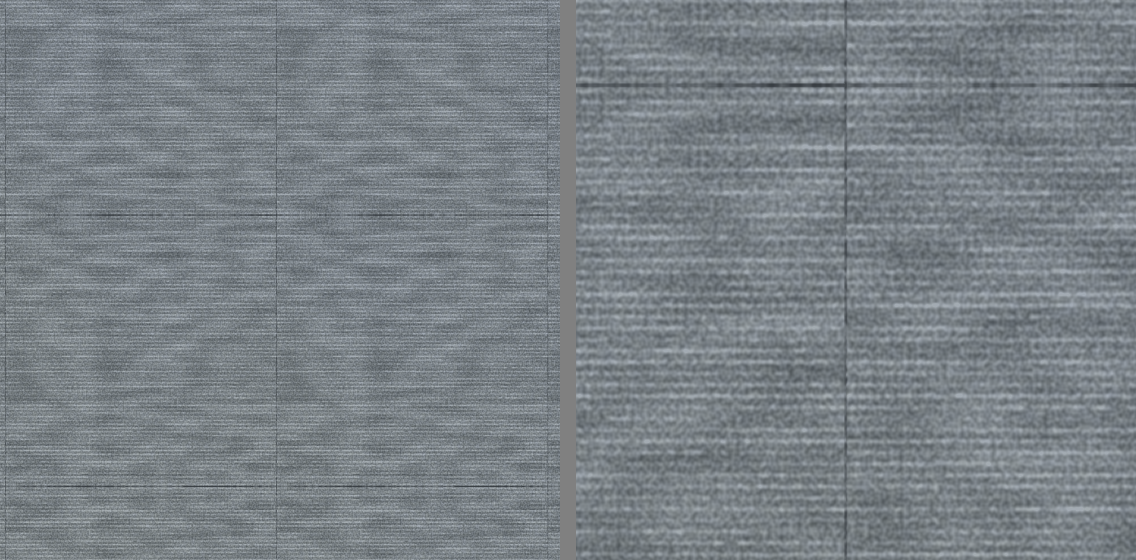
Left: the whole. Right: its middle third, enlarged.
Write a WebGL 2 fragment shader that draws this texture.

```glsl
#version 300 es
precision highp float;
// Grey ribbed carpet laid in square tiles, every second course flipped.
// Each tile layers crisp horizontal ribs, long yarn streaks, ragged patches and
// loop grain from gradient noise; thin broken dark seams part the tiles.
uniform vec2 u_resolution;
out vec4 fragColor;

const float TILE_SIZE = 0.4844;
const vec2 TILE_ORIGIN = vec2(0.0095, 0.1315);
const float RIB_COUNT = 72.0;
const float TAU = 6.28319;
const vec3 DARK_YARN = vec3(0.376, 0.402, 0.420);
const vec3 LIGHT_YARN = vec3(0.574, 0.602, 0.626);
const vec3 SEAM_COLOR = vec3(0.19, 0.21, 0.23);
const vec3 COOL_TINT = vec3(0.988, 0.996, 1.02);
const vec3 WARM_TINT = vec3(1.005, 1.005, 0.98);

float hash(vec2 p) {
    vec3 q = fract(vec3(p.xyx) * 0.1031);
    q += dot(q, q.yzx + 33.33);
    return fract((q.x + q.y) * q.z);
}

vec2 gradientAt(vec2 cell) {
    float angle = TAU * hash(cell);
    return vec2(cos(angle), sin(angle));
}

// Gradient noise, roughly -0.7 to 0.7
float gradientNoise(vec2 p) {
    vec2 i = floor(p), f = p - i;
    vec2 w = f * f * f * (f * (f * 6.0 - 15.0) + 10.0);
    vec2 e = vec2(0.0, 1.0);
    float a = dot(gradientAt(i), f);
    float b = dot(gradientAt(i + e.yx), f - e.yx);
    float c = dot(gradientAt(i + e.xy), f - e.xy);
    float d = dot(gradientAt(i + e.yy), f - e.yy);
    return mix(mix(a, b, w.x), mix(c, d, w.x), w.y);
}

// One narrow light thread per rib, switching strength in long runs
float ribThread(vec2 p, float count) {
    float row = floor(p.y * count);
    float profile = pow(0.5 - 0.5 * cos(TAU * p.y * count), 1.7);
    float shift = 40.0 * hash(vec2(row, 3.0));
    float run = smoothstep(-0.25, 0.25, gradientNoise(vec2(p.x * 7.0 + shift, row * 3.0 + 0.5)));
    float dashes = gradientNoise(vec2(p.x * 110.0, row * 2.0 + 0.5));
    float boldness = hash(vec2(row, 17.0)) - 0.5;
    return profile * max(0.6 + 0.6 * run + 0.9 * dashes + 0.7 * boldness, 0.0);
}

// Dark and light blocks with tufted, ragged edges
float raggedPatches(vec2 p, float rag) {
    float field = gradientNoise(p * vec2(9.0, 16.0) + 57.0);
    return smoothstep(-0.3, 0.3, field + 0.25 * rag) - 0.5;
}

// Yarn lightness inside a tile, 0 dark to 1 light
float yarnTone(vec2 p) {
    float bands = gradientNoise(vec2(p.x * 4.0, p.y * 36.0) + 11.0);
    float grain = gradientNoise(p * vec2(185.0, 170.0) + 5.0);
    float fuzz = gradientNoise(p * vec2(95.0, 125.0) + 301.0);
    return 0.34 + 0.52 * ribThread(p, RIB_COUNT) + 0.38 * bands
        + 0.22 * raggedPatches(p, fuzz) + 0.64 * grain + 0.28 * fuzz;
}

float seamLine(float dist, float halfWidth, float blur) {
    return 1.0 - smoothstep(halfWidth - blur, halfWidth + blur, dist);
}

void main() {
    vec2 uv = gl_FragCoord.xy / u_resolution;
    float pixel = 1.0 / min(u_resolution.x, u_resolution.y);

    // Tile layout with alternate courses mirrored
    vec2 grid = (uv - TILE_ORIGIN) / TILE_SIZE;
    vec2 tile = floor(grid);
    vec2 p = grid - tile;
    if (mod(tile.y, 2.0) > 0.5) p.y = 1.0 - p.y;

    // Yarn colour, with a slow drift from cool to olive
    vec3 color = mix(DARK_YARN, LIGHT_YARN, clamp(yarnTone(p), -0.3, 1.35));
    float drift = 0.3 * gradientNoise(uv * 3.0 + 7.0) + 0.6 * gradientNoise(p * vec2(60.0, 70.0));
    float warmth = clamp(0.85 - 0.5 * uv.y - 0.25 * uv.x + drift, 0.0, 1.0);
    color *= mix(COOL_TINT, WARM_TINT, warmth);

    // Seams: faint down the sides, broken across, firmer on every second course
    vec2 edge = min(p, 1.0 - p) * TILE_SIZE;
    float blur = max(0.0006, 0.5 * pixel);
    float firm = 1.0 - mod(floor(grid.y + 0.5), 2.0);
    float wear = gradientNoise(vec2(p.x * 7.0, 0.5 + 9.0 * firm))
        + 0.7 * gradientNoise(vec2(p.x * 80.0, 4.5));
    float across = seamLine(edge.y, 0.0011, blur) * clamp(0.38 + 0.2 * firm + 0.9 * wear, 0.05, 0.85);
    float chips = gradientNoise(vec2(2.5, p.y * 110.0));
    float down = seamLine(edge.x, 0.0008, blur) * clamp(0.38 + 0.7 * chips, 0.1, 0.7);
    color = mix(color, SEAM_COLOR, max(across, down));

    fragColor = vec4(color, 1.0);
}
```
